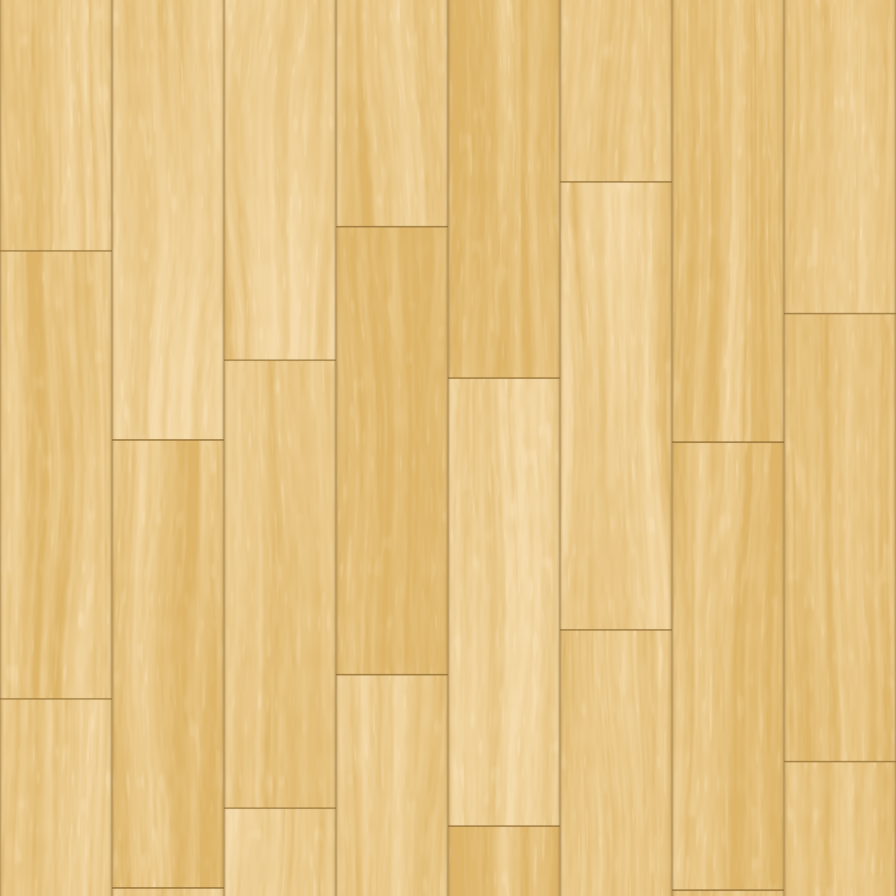
Write a Shadertoy shader that draws this texture.

```glsl
// Pale wooden floor: eight columns of upright planks, two plank lengths per column,
// with staggered end joints. Each plank gets its own tone and streak spacing;
// the grain is stretched value noise, and thin brown seams separate the planks.

float hash(vec2 p) {
    return fract(sin(dot(p, vec2(127.1, 311.7))) * 43758.5453);
}

float noise(vec2 p) {
    vec2 i = floor(p), f = fract(p);
    f = f * f * (3.0 - 2.0 * f);
    return mix(mix(hash(i), hash(i + vec2(1, 0)), f.x),
               mix(hash(i + vec2(0, 1)), hash(i + vec2(1, 1)), f.x), f.y);
}

// Soft line of the given half width around distance zero
float line(float dist, float halfWidth, float blur) {
    return 1.0 - smoothstep(halfWidth - blur, halfWidth + blur, dist);
}

// Lightness of the grain; u runs across the plank, v along it (canvas heights)
float grain(float u, float v, float seed) {
    vec2 shift = vec2(seed * 17.0, seed * 5.0);
    float pitch = mix(0.75, 1.35, hash(vec2(seed, 4.0)));

    // Streaks drift sideways and spread a little along the plank
    u += 0.16 * (noise(vec2(u * 2.0, v * 4.0) + shift) - 0.5);
    float broad  = noise(vec2(u * 4.5 * pitch, v * 1.6) + shift) - 0.5;
    float medium = noise(vec2(u * 13.0 * pitch, v * 2.0) + shift + 31.0) - 0.5;
    float narrow = noise(vec2(u * 29.0 * pitch, v * 4.0) + shift + 57.0) - 0.5;

    // Short fibres and pale flecks
    float fibre = noise(vec2(u * 40.0, v * 42.0) + shift + 83.0) - 0.5;
    float fleck = smoothstep(0.72, 0.95, noise(vec2(u * 27.0, v * 34.0) + shift + 101.0));
    return 0.48 * broad + 0.46 * medium + 0.3 * narrow + 0.2 * fibre + 0.2 * fleck;
}

void mainImage(out vec4 fragColor, in vec2 fragCoord) {
    vec2 p = fragCoord / iResolution.xy;
    float pixel = 1.0 / min(iResolution.x, iResolution.y);

    // Height of the lowest joint, and tone of the two planks, per column
    float joints[8] = float[8](0.220, 0.009, 0.098, 0.247, 0.078, 0.297, 0.0065, 0.150);
    vec2 tones[8] = vec2[8](vec2(0.43, 0.55), vec2(0.36, 0.58), vec2(0.46, 0.60), vec2(0.24, 0.50),
                            vec2(0.66, 0.36), vec2(0.62, 0.43), vec2(0.37, 0.38), vec2(0.38, 0.42));

    // Plank cell
    int column = int(clamp(floor(p.x * 8.0), 0.0, 7.0));
    float u = fract(p.x * 8.0);
    float along = (p.y - joints[column]) * 2.0;
    float row = mod(floor(along), 2.0);
    float v = fract(along) * 0.5;
    float seed = float(column) * 2.0 + row + 1.0;

    // Wood colour
    float tone = row < 0.5 ? tones[column].x : tones[column].y;
    float light = clamp(tone + grain(u, v, seed), 0.0, 1.0);
    vec3 color = mix(vec3(0.87, 0.71, 0.41), vec3(0.96, 0.86, 0.67), light);

    // Long seams: a faint shaded bevel with a thin core
    float sideDist = min(u, 1.0 - u) / 8.0;
    color *= 1.0 - 0.07 * (1.0 - smoothstep(0.0, 0.005, sideDist));
    color = mix(color, vec3(0.73, 0.59, 0.35), 0.85 * line(sideDist, 0.0013, max(pixel, 0.001)));

    // End joints: narrower and darker, with strength varying by column
    float endDist = min(v, 0.5 - v);
    float strength = mix(0.65, 1.0, hash(vec2(float(column), 9.0)));
    color = mix(color, vec3(0.57, 0.43, 0.20), strength * line(endDist, 0.0009, max(0.7 * pixel, 0.0007)));

    fragColor = vec4(color, 1.0);
}
```
